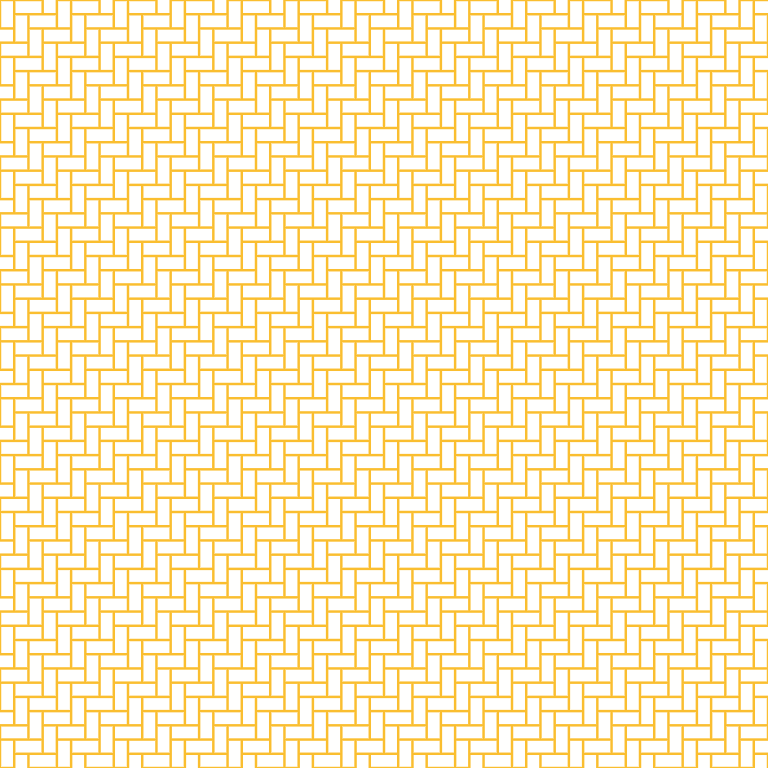
This pattern is drawn by a WebGL 2 fragment shader. Its source:

```glsl
#version 300 es
precision highp float;

// Herringbone of white 1 x 2 bricks outlined by thin amber lines.
// The diagonal index of each grid cell tells which half of which brick it is;
// the distance to that brick's nearest edge then draws the line.

uniform vec2 u_resolution;
out vec4 outColor;

const float CELLS = 54.0;        // grid cells per canvas: 13.5 repeats of 4
const float LINE_WIDTH = 0.174;  // in cells
const vec2 BRICK_SIZE = vec2(1.0, 2.0);

const vec3 WHITE = vec3(1.0, 1.0, 0.995);
const vec3 AMBER = vec3(0.98, 0.745, 0.185);

// Position inside the brick, as (across, along)
vec2 brickCoord(vec2 p) {
  vec2 cell = floor(p);
  vec2 local = p - cell;
  float diagonal = mod(cell.y - cell.x, 4.0);
  bool upright = diagonal < 1.5;
  bool secondHalf = diagonal > 0.5 && diagonal < 2.5;
  vec2 coord = upright ? local : local.yx;
  return coord + vec2(0.0, secondHalf ? 1.0 : 0.0);
}

// Distance to the nearest side of a rectangle, from inside it
float edgeDistance(vec2 coord, vec2 size) {
  vec2 d = min(coord, size - coord);
  return min(d.x, d.y);
}

// Smoothed coverage of a line centred on distance zero
float lineCoverage(float d, float width, float pixel) {
  return clamp((0.5 * width - d) / pixel + 0.5, 0.0, 1.0);
}

void main() {
  // Grid coordinates, with rows counted down from the top edge
  float pixel = CELLS / u_resolution.y;
  vec2 p = vec2(gl_FragCoord.x, u_resolution.y - gl_FragCoord.y) * pixel;

  float d = edgeDistance(brickCoord(p), BRICK_SIZE);
  float line = lineCoverage(d, LINE_WIDTH, pixel);
  outColor = vec4(mix(WHITE, AMBER, line), 1.0);
}
```
